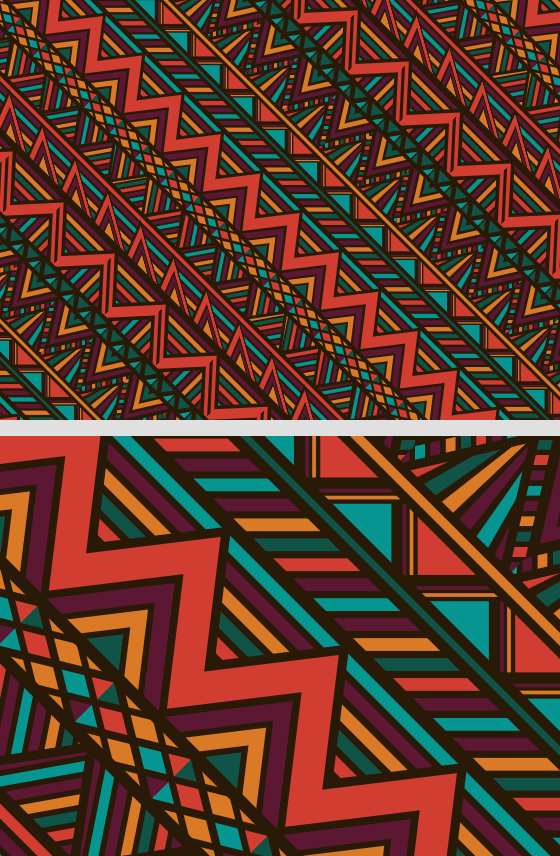
Top, the full canvas; bottom, a detail of the centre.
Give the GLSL for this pattern, as a Shadertoy shader.

```glsl
const vec3 DARK = vec3(0.16, 0.10, 0.03);
const vec3 RED = vec3(0.82, 0.24, 0.19);
const vec3 PLUM = vec3(0.36, 0.09, 0.20);
const vec3 ORANGE = vec3(0.86, 0.48, 0.15);
const vec3 PINE = vec3(0.06, 0.33, 0.28);
const vec3 TEAL = vec3(0.02, 0.59, 0.57);
const vec3 INKS[6] = vec3[6](PLUM, ORANGE, PINE, RED, PLUM, TEAL);

float blur;

void paint(inout vec3 col, vec3 ink, float d) {
    col = mix(col, ink, clamp(0.5 - d / blur, 0.0, 1.0));
}

// Signed offset from the nearest multiple of the period
float repeat(float x, float period) {
    return (fract(x / period + 0.5) - 0.5) * period;
}

vec3 stripes(float x, float width, float shift) {
    float k = x / width;
    vec3 col = DARK;
    paint(col, INKS[int(mod(floor(k) + shift, 6.0))], (abs(fract(k) - 0.5) - 0.32) * width);
    return col;
}

void layer(inout vec3 col, vec3 ink, float q, float from, float to) {
    paint(col, ink, max(from - q, q - to));
}

vec3 lozenges(float h, float v) {
    float t = repeat(v - 578.0, 70.0);
    float s = 35.0 - abs(t);
    float side = abs(h) - 0.6 * abs(t);
    vec3 upper = t > 0.0 ? RED : PINE;
    vec3 lower = t > 0.0 ? PLUM : TEAL;
    vec3 diamond = abs(h) > 0.6 * s ? (h > 0.0 ? upper : lower) : (t > 0.0 ? TEAL : RED);
    vec3 col = side > 0.0 ? ORANGE : diamond;
    paint(col, DARK, abs(side) * 0.86 - 2.6);
    paint(col, DARK, abs(abs(h) - 0.6 * s) * 0.86 - 2.2);
    return col;
}

vec3 nestedZigzag(float u, float v) {
    float t = abs(repeat(v - 595.0, 108.0));
    float q = (122.0 - 1.28 * t - u) / 1.62;
    vec3 col = q < 0.0 ? stripes(126.0 - u, 13.0, 5.0) : DARK;
    paint(col, DARK, abs(q) - 4.0);
    layer(col, RED, q, 2.0, 23.0);
    layer(col, PLUM, q, 28.0, 39.0);
    layer(col, ORANGE, q, 43.0, 53.0);
    layer(col, PINE, q, 57.0, 90.0);
    return col;
}

vec3 plaid(vec2 p) {
    vec2 g = (p - vec2(441.0, 217.0) * 1.414) / 63.0;
    bool even = mod(floor(g.x) + floor(g.y), 2.0) < 0.5;
    vec3 col = even ? RED : TEAL;
    for (int i = 0; i < 2; i++) {
        float d = repeat(g[i] * 63.0, 63.0);
        paint(col, DARK, abs(abs(d) - 4.5) - 4.0);
        paint(col, PLUM, abs(d) - 1.2);
        paint(col, ORANGE, abs(d - 4.5) - 1.2);
    }
    return col;
}

vec3 leaves(float h, float v) {
    float t = repeat(v - 540.0, 102.0);
    float q = (h - 24.0 - 1.6 * abs(t)) / 1.89;
    float fan = atan(51.0 - abs(t), 112.0 - h);
    vec3 body = stripes(fan * 75.0 * sign(t), 11.0, 1.0);
    vec3 fringe = stripes(v + h * sign(t), 14.0, 0.0);
    vec3 col = q > 0.0 ? stripes(q, 14.0, 0.0) : (q > -15.0 ? fringe : body);
    paint(col, DARK, abs(q) - 3.5);
    paint(col, DARK, abs(q + 15.0) - 3.0);
    return col;
}

vec3 smallTriangles(float h, float v) {
    float t = repeat(v, 46.0);
    float q = (32.0 - 1.39 * abs(t) - h) / 1.71;
    vec3 col = DARK;
    paint(col, t > 0.0 ? PINE : TEAL, 4.5 - q);
    paint(col, PINE, q + 4.5);
    paint(col, DARK, abs(t) - 1.5);
    return col;
}

vec3 doubleZigzag(float u, float v) {
    float t = repeat(v - 505.0, 140.0);
    float q = (478.0 - 1.1 * abs(t) - u) / 1.49;
    vec3 col = q < 0.0 ? stripes(482.0 - u, 13.0, 0.0) : stripes(t, 13.0, 1.0);
    paint(col, DARK, abs(q - 11.0) - 17.0);
    layer(col, RED, q, 1.0, 21.0);
    if (t > 0.0) layer(col, DARK, q, 8.0, 14.0);
    return col;
}

vec3 arrows(float h, float v) {
    float t = repeat(v - 660.0 + 1.08 * h, 90.0);
    float q = (65.0 - h - 1.44 * abs(t)) * 0.65;
    vec3 col = q < 0.0 ? stripes(78.0 - h, 12.0, 3.0) : DARK;
    paint(col, DARK, abs(q) - 3.0);
    layer(col, RED, q, 2.0, 12.0);
    layer(col, PLUM, q, 15.5, 23.0);
    layer(col, ORANGE, q, 26.5, 60.0);
    return col;
}

vec3 hatchedTriangles(float h, float v, vec2 p) {
    float t = abs(repeat(v - 350.0, 94.0));
    float q = (64.0 - 1.36 * t - h) / 1.69;
    vec3 col = q > 0.0 ? stripes(p.y + 0.18 * p.x, 10.5, 1.0) : stripes(p.x + 0.2 * p.y, 10.5, 3.0);
    paint(col, DARK, abs(q) - 3.0);
    return col;
}

void mainImage(out vec4 fragColor, in vec2 fragCoord) {
    // Canvas height is 576 units; u crosses the bands, v follows them
    vec2 p = fragCoord / iResolution.y * 576.0;
    blur = 815.0 / iResolution.y;
    float u = mod(p.x + p.y - 540.0, 667.0) - 36.0;
    float v = p.x + 576.0 - p.y;
    vec2 square = vec2(v + u, v - u) * 0.7071;

    vec3 col = DARK;
    if (u < 7.0) col = lozenges(u + 14.5, v);
    else if (u < 129.0) col = nestedZigzag(u, v);
    else if (u < 171.0) col = stripes(square.y, 12.9, 0.0);
    else if (u > 181.0 && u < 223.0) col = plaid(square);
    else if (u > 231.0 && u < 342.0) col = leaves(u - 231.0, v);
    else if (u > 342.0 && u < 374.0) col = smallTriangles(u - 342.0, v);
    else if (u > 374.0 && u < 486.0) col = doubleZigzag(u, v);
    else if (u > 486.0 && u < 567.0) col = arrows(u - 488.0, v);
    else if (u > 567.0) col = hatchedTriangles(u - 567.0, v, square);

    // Dark seams between bands, then the two thin ribbons
    float seams[12] = float[12](-36.0, 7.0, 129.0, 171.0, 181.0, 222.0, 232.0, 342.0, 374.0, 486.0, 567.0, 631.0);
    for (int i = 0; i < 12; i++) paint(col, DARK, abs(u - seams[i]) - 4.0);
    paint(col, DARK, abs(u - 486.0) - 6.5);
    paint(col, PINE, abs(u - 176.0) - 2.2);
    paint(col, ORANGE, abs(u - 227.0) - 3.0);
    fragColor = vec4(col, 1.0);
}
```
